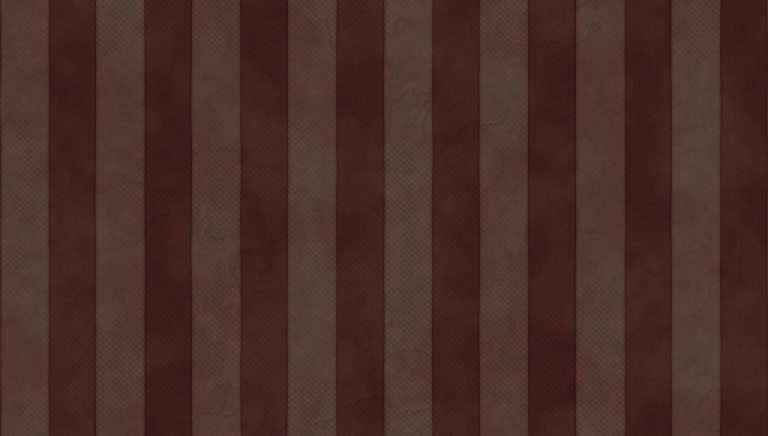
Reproduce this texture procedurally as a Shadertoy shader.

```glsl
const float STRIPE_PAIRS = 8.0;
const vec3 LIGHT_GREY = vec3(0.334, 0.247, 0.215);
const vec3 LIGHT_RED = vec3(0.318, 0.208, 0.188);
const vec3 DARK_BROWN = vec3(0.272, 0.152, 0.132);
const vec3 DARK_RED = vec3(0.236, 0.106, 0.099);
const vec3 SEAM_RED = vec3(0.300, 0.140, 0.115);

float hash(vec2 p) {
    vec3 q = fract(vec3(p.xyx) * 0.1031);
    q += dot(q, q.yzx + 33.33);
    return fract((q.x + q.y) * q.z);
}

float valueNoise(vec2 p) {
    vec2 cell = floor(p);
    vec2 f = fract(p);
    f = f * f * (3.0 - 2.0 * f);
    float low = mix(hash(cell), hash(cell + vec2(1.0, 0.0)), f.x);
    float high = mix(hash(cell + vec2(0.0, 1.0)), hash(cell + 1.0), f.x);
    return mix(low, high, f.y);
}

float fbm(vec2 p) {
    float sum = 0.0;
    float amplitude = 0.5;
    for (int i = 0; i < 5; i++) {
        sum += amplitude * valueNoise(p);
        p = mat2(1.6, 1.2, -1.2, 1.6) * p + 17.3;
        amplitude *= 0.5;
    }
    return sum / 0.96875;
}

// Soft line of a given half width around distance zero
float line(float dist, float halfWidth, float blur) {
    return 1.0 - smoothstep(halfWidth - blur, halfWidth + blur, abs(dist));
}

// Diagonal threads, the falling ones stronger than the rising ones
float weave(vec2 p, float threads) {
    vec2 phase = vec2(p.x + p.y, p.x - p.y) * threads * 6.28318;
    return 0.65 * sin(phase.x) + 0.35 * sin(phase.y);
}

// Broad, faint wrinkles along a contour of the noise
float crease(vec2 p, float scale, float seed) {
    float contour = abs(fbm(p * scale + seed) - 0.5);
    float patches = smoothstep(0.50, 0.68, fbm(p * 8.0 + seed * 2.0));
    return (1.0 - smoothstep(0.0, 0.035, contour)) * patches;
}

void mainImage(out vec4 fragColor, in vec2 fragCoord) {
    vec2 p = fragCoord / iResolution.x;
    float pixel = 1.0 / iResolution.x;

    // Signed distance to the nearest stripe edge, positive on dark stripes
    float nearest = floor(p.x * STRIPE_PAIRS * 2.0 + 0.5);
    float wobble = (fbm(vec2(p.y * 14.0, nearest * 7.0)) - 0.5) * 0.002;
    float edgeShift = (hash(vec2(nearest, 23.0)) - 0.3) * 0.0016;
    float edgeOffset = p.x + wobble - edgeShift - nearest / (STRIPE_PAIRS * 2.0);
    float side = mod(nearest, 2.0) * 2.0 - 1.0;
    float dist = edgeOffset * side;
    float dark = smoothstep(-pixel, pixel, dist);

    // Stripe colours with patchy stains
    float stain = smoothstep(0.25, 0.75, fbm(p * 11.0 + 4.0));
    float patches = fbm(p * 34.0 + 51.0) - 0.5;
    float stripeTone = hash(vec2(floor(p.x * STRIPE_PAIRS * 2.0), 5.0)) - 0.5;
    float tone = clamp(stain + 0.25 * stripeTone + 0.7 * patches, 0.0, 1.0);
    vec3 light = mix(LIGHT_RED, LIGHT_GREY, clamp(tone + 0.1, 0.0, 1.0));
    vec3 color = mix(light, mix(DARK_RED, DARK_BROWN, tone), dark);

    // Uneven seams: a reddish border and a thin shadow, bolder where light begins
    float seamWear = mix(0.65, 1.0, step(side, 0.0)) * (0.5 + 0.5 * hash(vec2(nearest, 11.0)));
    seamWear *= 0.65 + 0.6 * fbm(vec2(nearest * 3.0, p.y * 22.0));
    color = mix(color, SEAM_RED, 0.6 * seamWear * line(dist + 0.0014, 0.0014, 0.0012));
    color *= 1.0 - 0.38 * seamWear * line(dist - 0.0012, 0.0010, 0.0010);

    // Woven grain, faded in places
    float weaveWear = 0.35 + 0.9 * smoothstep(0.35, 0.65, fbm(p * 9.0 + 31.0));
    color *= 1.0 + 0.060 * weaveWear * weave(p, 128.0);

    // Mottling and soft grain
    color *= 1.0 + 0.15 * (fbm(p * 60.0 + 9.0) - 0.5);
    color *= 1.0 + 0.08 * (valueNoise(p * 300.0) - 0.5);

    // Wrinkles with a faint lit side
    float shadow = crease(p, 13.0, 3.0);
    float lit = crease(p + vec2(0.003, -0.003), 13.0, 3.0);
    color *= 1.0 - 0.09 * shadow + 0.06 * lit;

    fragColor = vec4(color, 1.0);
}
```
